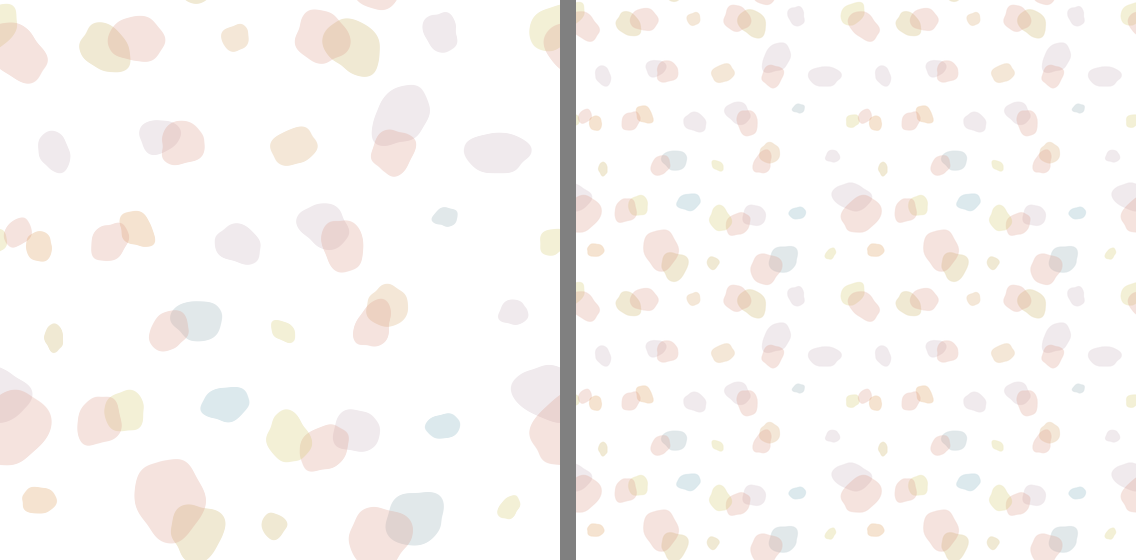
Left, the tile; right, the same tile 2 across and 2 down.
Give the GLSL for this pattern, as a three.js fragment shader.

```glsl
varying vec2 vUv;

const vec2 GRID = vec2(5.0, 6.0);   // clusters across and up, even row count for the stagger
const float OPACITY = 0.3;
const float EDGE = 0.0011;

const vec3 PAPER  = vec3(1.0);
const vec3 PINK   = vec3(0.87, 0.63, 0.57);
const vec3 YELLOW = vec3(0.84, 0.80, 0.47);
const vec3 OLIVE  = vec3(0.80, 0.71, 0.42);
const vec3 BEIGE  = vec3(0.85, 0.69, 0.48);
const vec3 ORANGE = vec3(0.87, 0.63, 0.38);
const vec3 LILAC  = vec3(0.80, 0.72, 0.76);
const vec3 GREY   = vec3(0.61, 0.70, 0.73);
const vec3 AQUA   = vec3(0.54, 0.71, 0.76);
const vec3 SKY    = vec3(0.51, 0.67, 0.81);

vec2 hash2(vec2 p) {
  vec2 k = vec2(dot(p, vec2(127.1, 311.7)), dot(p, vec2(269.5, 183.3)));
  return fract(sin(k) * 43758.545);
}

vec2 direction(float turn) {
  float a = 6.28318 * turn;
  return vec2(cos(a), sin(a));
}

float cornerSlope(vec2 corner, vec2 offset) {
  return dot(direction(hash2(corner).x), offset);
}

float gradientNoise(vec2 p) {
  vec2 i = floor(p), f = fract(p);
  vec2 u = f * f * f * (f * (f * 6.0 - 15.0) + 10.0);
  vec2 e = vec2(1.0, 0.0);
  float low  = mix(cornerSlope(i, f), cornerSlope(i + e.xy, f - e.xy), u.x);
  float high = mix(cornerSlope(i + e.yx, f - e.yx), cornerSlope(i + e.xx, f - e.xx), u.x);
  return mix(low, high, u.y);
}

vec3 pickPigment(float pick) {
  vec3 c = YELLOW;
  c = mix(c, OLIVE,  step(0.21, pick));
  c = mix(c, BEIGE,  step(0.37, pick));
  c = mix(c, ORANGE, step(0.46, pick));
  c = mix(c, LILAC,  step(0.53, pick));
  c = mix(c, GREY,   step(0.74, pick));
  c = mix(c, AQUA,   step(0.88, pick));
  return mix(c, SKY, step(0.96, pick));
}

// Coverage of a stretched pebble whose outline is bent by noise around a circle
float pebble(vec2 p, float radius, vec2 seed) {
  vec2 shape = hash2(seed + 3.7);
  vec2 axis = direction(shape.x);
  float stretch = mix(1.0, 1.2, shape.y);
  vec2 q = vec2(dot(p, axis) / stretch, dot(p, vec2(-axis.y, axis.x)) * stretch);
  vec2 around = q / max(length(q), 1e-4);
  float bend = gradientNoise(around * 0.85 + hash2(seed + 8.3) * 40.0);
  float d = length(q) - radius * (1.0 + 0.38 * bend);
  return 1.0 - smoothstep(-EDGE, EDGE, d);
}

// Lays one cluster over the colour: a lone pebble, or two or three overlapping
vec3 layCluster(vec3 color, vec2 p, vec2 id) {
  vec2 seed = id + 1.3;
  vec2 rnd = hash2(seed);
  vec2 axis = direction(hash2(seed + 21.4).x);
  bool grouped = mod(id.x + id.y, 2.0) > 0.5;
  float count = grouped ? 2.0 + step(0.78, rnd.x) : 1.0;
  float size = grouped ? mix(0.034, 0.058, rnd.y) : mix(0.020, 0.048, rnd.y * rnd.y);
  if (count > 2.5) size *= 0.85;

  for (int n = 0; n < 3; n++) {
    float k = float(n);
    if (k >= count) break;
    vec2 own = seed + vec2(31.0, 17.0) * (k + 1.0);
    vec2 r = hash2(own);
    float along = 1.3 * (k - 0.5 * (count - 1.0));
    float aside = grouped ? 0.6 * (count - 2.0) * mod(k, 2.0) : 0.0;
    vec2 center = size * (axis * along + vec2(-axis.y, axis.x) * aside);
    float radius = grouped ? size * mix(0.8, 1.15, r.x) : size;
    vec3 pigment = n == 1 ? PINK : pickPigment(r.y);
    color = mix(color, pigment, OPACITY * pebble(p - center, radius, own));
  }
  return color;
}

void main() {
  vec3 color = PAPER;
  float baseRow = floor(vUv.y * GRID.y);

  // Neighbouring cells, with every other row shifted by half a cell
  for (int j = -1; j <= 1; j++) {
    float row = baseRow + float(j);
    float shift = 0.5 * mod(row, 2.0);
    float baseColumn = floor(vUv.x * GRID.x - shift);
    for (int i = -1; i <= 1; i++) {
      vec2 cell = vec2(baseColumn + float(i), row);
      vec2 id = mod(cell, GRID);
      vec2 jitter = 0.06 * (hash2(id + 52.6) - 0.5);
      vec2 center = (cell + 0.5 + vec2(shift, 0.0)) / GRID + jitter;
      color = layCluster(color, vUv - center, id);
    }
  }
  gl_FragColor = vec4(color, 1.0);
}
```
